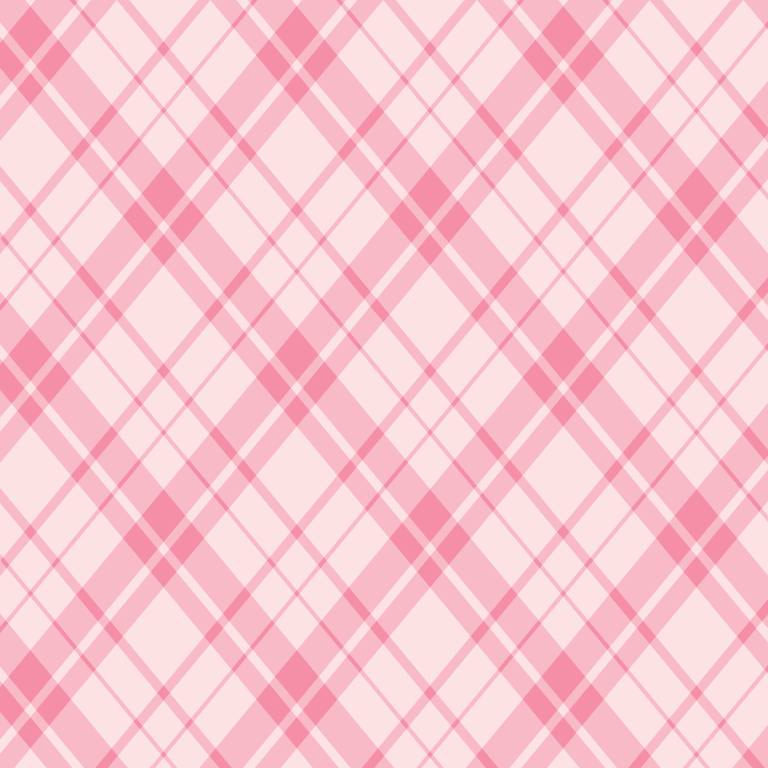
Write a WebGL 1 fragment shader that draws this pattern.

```glsl
precision highp float;
// Diagonal pink plaid: two mirrored sets of translucent stripes that darken where they cross.

uniform vec2 u_resolution;

#define REPEATS vec2(2.882, 2.385)      // repeats across and down the canvas
#define ORIGIN vec2(0.0395, 0.914)      // centre of one main crossing
#define WIDE_BAND vec2(-0.104, 0.082)   // stripes: centre, half width, in periods
#define NARROW_BAND vec2(0.0705, 0.0485)
#define MEDIUM_LINE vec2(0.447, 0.0235)
#define THIN_LINE vec2(0.638, 0.010)
#define GROUND_COLOR vec3(0.99, 0.887, 0.888)
#define STRIPE_COLOR vec3(0.97, 0.73, 0.775)
#define CROSSING_COLOR vec3(0.96, 0.562, 0.654)

// Smoothed coverage of one stripe that repeats every unit of t
float stripe(float t, vec2 shape, float pixel) {
  float offset = abs(fract(t - shape.x + 0.5) - 0.5);
  return clamp(0.5 + (shape.y - offset) / pixel, 0.0, 1.0);
}

// Coverage of the full stripe sequence along one diagonal
float stripeSet(float t, float pixel) {
  return min(1.0, stripe(t, WIDE_BAND, pixel) + stripe(t, NARROW_BAND, pixel)
                + stripe(t, MEDIUM_LINE, pixel) + stripe(t, THIN_LINE, pixel));
}

void main() {
  // Position in periods, measured right and down from a main crossing
  vec2 cell = (gl_FragCoord.xy / u_resolution - ORIGIN) * REPEATS;
  cell.y = -cell.y;
  float pixel = length(REPEATS / u_resolution);

  float rising = stripeSet(cell.y + cell.x, pixel);
  float falling = stripeSet(cell.y - cell.x, pixel);

  // Ground, single stripe or crossing, blended by both coverages
  vec3 overGround = mix(GROUND_COLOR, STRIPE_COLOR, rising);
  vec3 overStripe = mix(STRIPE_COLOR, CROSSING_COLOR, rising);
  gl_FragColor = vec4(mix(overGround, overStripe, falling), 1.0);
}
```
